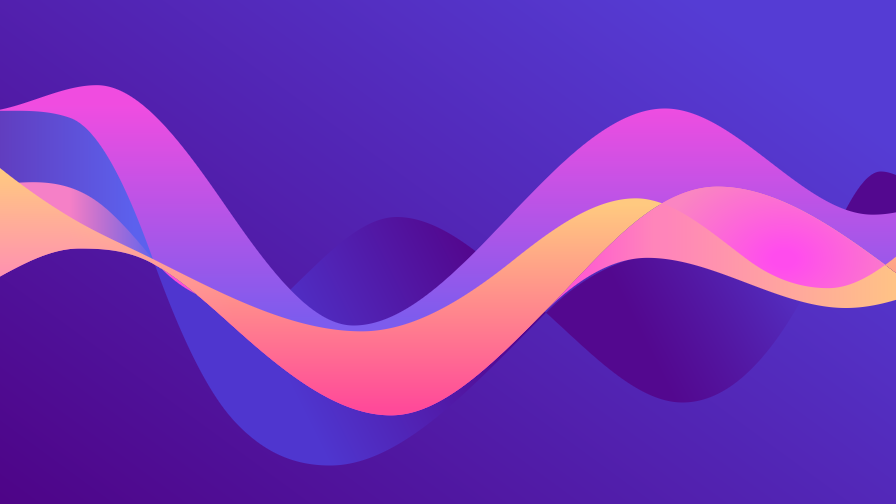
This background is drawn by a Shadertoy shader. Its source:

```glsl
// Overlapping silky ribbons twisting across a violet diagonal gradient.
// Each ribbon is the area between two smooth Hermite curves; crossing
// curves make the twists, and linear ramps colour each fold.

#define GRID vec2(768.0, 432.0)   // design units across the canvas, y down
#define KNOTS 9
#define TWIST_X 131.0             // where the left folds pinch together
#define OVERLAP 2.0               // hides seams between stacked ribbons
#define NIGHT vec3(0.305, 0.015, 0.53)
#define INDIGO vec3(0.335, 0.235, 0.83)
#define PLUM vec3(0.325, 0.03, 0.56)
#define ORCHID vec3(0.94, 0.30, 0.88)
#define PERIWINKLE vec3(0.49, 0.36, 0.93)
#define APRICOT vec3(1.0, 0.79, 0.50)
#define ROSE vec3(1.0, 0.29, 0.60)
#define FUCHSIA vec3(1.0, 0.30, 0.93)

// Knots hold position, height and slope.
const vec3 CREST[KNOTS] = vec3[KNOTS](
    vec3(0, 94, -0.2), vec3(83, 73, 0), vec3(193, 176, 1.45),
    vec3(303, 279, 0), vec3(436, 186, -1.05), vec3(570, 93, 0),
    vec3(659, 138, 0.77), vec3(748, 184, 0), vec3(768, 182, -0.2));
const vec3 SHADOW_TOP[KNOTS] = vec3[KNOTS](
    vec3(0, 180, 0.2), vec3(131, 225, 0.6), vec3(245, 252, -0.95),
    vec3(340, 186, 0), vec3(468, 268, 0.9), vec3(585, 345, 0),
    vec3(708, 215, -2.2), vec3(755, 147, 0), vec3(768, 150, 0.4));
const vec3 SHADOW_BASE[KNOTS] = vec3[KNOTS](
    vec3(0, 95, 0), vec3(60, 101, 0.35), vec3(131, 222, 2.8),
    vec3(200, 360, 1.1), vec3(283, 399, 0), vec3(468, 268, -1),
    vec3(590, 215, 0), vec3(700, 235, 0.2), vec3(768, 245, 0.1));
const vec3 FLAME_TOP[KNOTS] = vec3[KNOTS](
    vec3(0, 144, 0.8), vec3(60, 186, 0.6), vec3(131, 222, 0.5),
    vec3(310, 284, 0), vec3(440, 223, -0.8), vec3(545, 170, 0),
    vec3(640, 222, 0.75), vec3(710, 247, 0), vec3(768, 220, -0.8));
const vec3 FLAME_BASE[KNOTS] = vec3[KNOTS](
    vec3(0, 237, -0.55), vec3(68, 213, 0), vec3(131, 226, 0.55),
    vec3(200, 280, 0.9), vec3(335, 356, 0), vec3(465, 269, -1),
    vec3(540, 194, -0.85), vec3(615, 160, 0), vec3(768, 234, 0.75));
const vec3 BLUSH[KNOTS] = vec3[KNOTS](
    vec3(0, 158, -0.1), vec3(85, 174, 0.75), vec3(131, 222, 1.2),
    vec3(200, 264, 0.3), vec3(330, 315, 0), vec3(465, 269, -1),
    vec3(555, 221, 0), vec3(725, 264, 0), vec3(768, 257, -0.3));

// Cubic Hermite curve through the knots.
float curve(vec3 knots[KNOTS], float x) {
    vec3 a = knots[0], b = knots[1];
    for (int i = 1; i < KNOTS - 1; i++) {
        if (x >= knots[i].x) { a = knots[i]; b = knots[i + 1]; }
    }
    float span = b.x - a.x;
    float t = clamp((x - a.x) / span, 0.0, 1.0), s = 1.0 - t;
    return mix(a.y, b.y, t * t * (3.0 - 2.0 * t))
         + span * t * s * (a.z * s - b.z * t);
}

// Antialiased coverage of the side where d is positive.
float cover(float d) {
    return clamp(0.5 + d / max(length(vec2(dFdx(d), dFdy(d))), 1e-4), 0.0, 1.0);
}

float ramp(float from, float to, float v) {
    return clamp((v - from) / (to - from), 0.0, 1.0);
}

void mainImage(out vec4 fragColor, in vec2 fragCoord) {
    vec2 uv = fragCoord / iResolution.xy;
    vec2 p = vec2(uv.x, 1.0 - uv.y) * GRID;

    // How far each pixel lies below each curve
    float flameDepth = p.y - curve(FLAME_TOP, p.x);
    float crest = cover(p.y - curve(CREST, p.x));
    float crestEnd = cover(flameDepth - OVERLAP);
    float flameTop = cover(flameDepth);
    float flameBase = cover(p.y - curve(FLAME_BASE, p.x));
    float blush = cover(p.y - curve(BLUSH, p.x));
    float shadow = abs(cover(p.y - curve(SHADOW_TOP, p.x))
                     - cover(p.y - curve(SHADOW_BASE, p.x)));
    float left = step(p.x, TWIST_X);

    // Backdrop
    vec3 backdrop = mix(NIGHT, INDIGO, ramp(0.0, 1.0, uv.x * 0.65 + uv.y * 0.5));
    vec3 col = backdrop;

    // Shadow ribbon: indigo into plum, dissolving before its last rise
    float slant = p.x - 0.5 * (p.y - 230.0);
    vec3 shade = mix(vec3(0.31, 0.21, 0.81), PLUM, ramp(200.0, 410.0, slant));
    float dissolve = ramp(520.0, 680.0, slant) * (1.0 - ramp(705.0, 722.0, p.x));
    col = mix(col, mix(shade, backdrop, dissolve), shadow);

    // Orchid ribbon
    vec3 orchid = mix(ORCHID, PERIWINKLE, ramp(90.0, 275.0, p.y));
    col = mix(col, orchid, crest * (1.0 - crestEnd));

    // Blue fold on the left
    vec3 fold = mix(vec3(0.38, 0.24, 0.75), vec3(0.36, 0.38, 0.93), ramp(0.0, 115.0, p.x));
    col = mix(col, fold, shadow * left);

    // Blush ribbon: soft glow on the left, fuchsia to apricot on the right
    vec3 glow = mix(vec3(0.96, 0.50, 0.78), fold, ramp(60.0, 135.0, p.x));
    vec3 silk = mix(vec3(1.0, 0.30, 0.85), vec3(1.0, 0.52, 0.73), ramp(475.0, 560.0, p.x));
    silk = mix(silk, APRICOT, ramp(570.0, 790.0, p.x));
    col = mix(col, mix(silk, glow, left), abs(blush - flameBase));

    // Bright fuchsia fold on the right
    float heart = length((p - vec2(672.0, 222.0)) / vec2(110.0, 80.0));
    vec3 bright = mix(FUCHSIA, vec3(0.98, 0.52, 0.76), ramp(0.1, 1.0, heart));
    col = mix(col, bright, flameBase * (1.0 - flameTop) * step(550.0, p.x));

    // Flame ribbon: apricot into rose, paler at the left end
    vec3 flame = mix(APRICOT, ROSE, ramp(175.0, 350.0, p.y));
    vec3 pale = mix(APRICOT, vec3(1.0, 0.56, 0.70), ramp(145.0, 240.0, p.y));
    flame = mix(pale, flame, ramp(60.0, 200.0, p.x));
    col = mix(col, flame, flameTop * (1.0 - flameBase));

    fragColor = vec4(col, 1.0);
}
```
